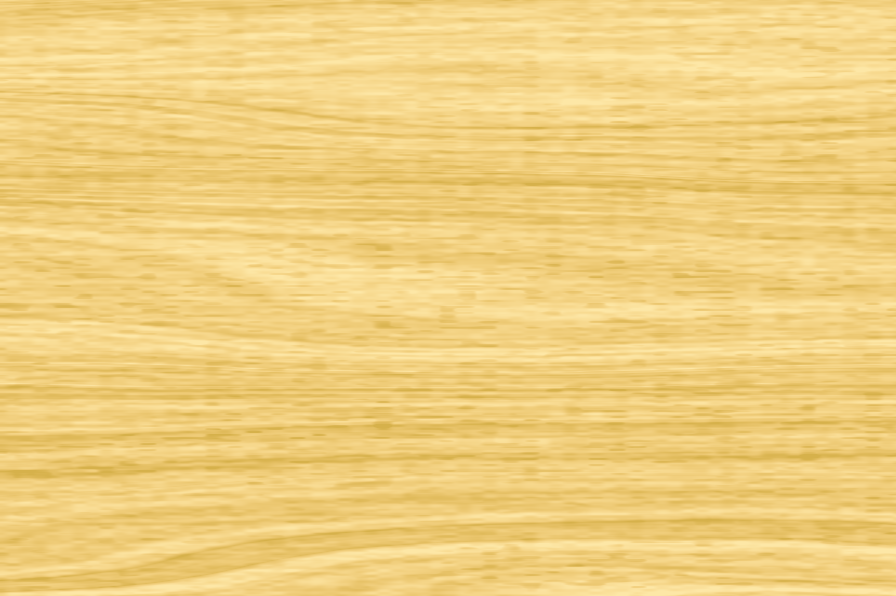
Give the GLSL for this texture, as a WebGL 2 fragment shader.

```glsl
#version 300 es
precision highp float;
// Pale golden wood with long horizontal grain. A height field bent by slow
// noise is cut into growth rings by 1D noise, so folds become long ovals;
// fine fibres and short dark pores are laid on top.
uniform vec2 u_resolution;
out vec4 fragColor;

float hash(vec2 p) {
    return fract(sin(dot(p, vec2(127.1, 311.7))) * 43758.5453);
}

// Smooth value noise from -1 to 1
float noise(vec2 p) {
    vec2 cell = floor(p), f = fract(p);
    f = f * f * f * (f * (f * 6.0 - 15.0) + 10.0);
    float low = mix(hash(cell), hash(cell + vec2(1, 0)), f.x);
    float high = mix(hash(cell + vec2(0, 1)), hash(cell + vec2(1, 1)), f.x);
    return 2.0 * mix(low, high, f.y) - 1.0;
}

// Noise along the ring axis, faded out where it gets finer than a pixel
float rings(float depth, float frequency, float seed) {
    float fade = 1.0 - smoothstep(0.6, 1.4, fwidth(depth) * frequency);
    return fade * noise(vec2(depth * frequency, seed));
}

// Thin line wherever the ring noise crosses zero
float ringLine(float depth, float frequency, float seed) {
    return pow(1.0 - abs(noise(vec2(depth * frequency, seed))), 8.0);
}

// Depth through the growth rings: height, bent slowly and then roughened
float ringDepth(vec2 p) {
    float depth = p.y + 0.085 * noise(vec2(p.x * 0.65 + 3.3, p.y * 5.5 + 7.6));
    depth += 0.022 * noise(vec2(p.x * 1.3 + 11.0, p.y * 12.0 + 2.4));
    depth += 0.003 * noise(vec2(p.x * 4.0, p.y * 26.0 + 40.0));
    return depth + 0.001 * noise(vec2(p.x * 24.0, p.y * 130.0));
}

void main() {
    vec2 p = gl_FragCoord.xy / u_resolution.y;
    float depth = ringDepth(p);

    // Growth rings from broad bands to fine lines
    float tone = 0.65 * rings(depth, 16.0, 5.0);
    tone += 0.8 * rings(depth, 40.0, 17.0);
    tone += 0.95 * rings(depth, 90.0, 29.0);
    tone += 0.9 * rings(depth, 180.0, 43.0);

    // Bright seams with darker late wood beside them
    tone += 1.7 * ringLine(depth, 17.0, 61.0);
    tone -= 1.5 * ringLine(depth + 0.01, 17.0, 61.0);
    tone -= 1.0 * ringLine(depth, 27.0, 83.0);

    // Long fibres, short flecks and a soft cloudiness
    tone += 0.75 * noise(vec2(p.x * 6.0, p.y * 190.0 + 9.0));
    tone += 0.75 * noise(vec2(p.x * 45.0, p.y * 210.0 + 70.0));
    tone += 0.2 * noise(vec2(p.x * 2.0 + 21.0, p.y * 9.0));

    // Short dark pores, denser in some streaks
    float pore = noise(vec2(p.x * 28.0 + 50.0, p.y * 200.0 + 13.0));
    float density = 0.6 + 0.4 * noise(vec2(p.x * 2.0, depth * 25.0 + 90.0));
    tone -= 1.9 * density * smoothstep(0.25, 0.85, pore);

    // Tone to colour, from ochre to cream
    tone = clamp(tone + 0.33, -2.9, 2.5);
    vec3 color = vec3(0.942, 0.807, 0.485) + tone * vec3(0.027, 0.039, 0.066);
    color.r -= 0.003 * tone * tone;
    fragColor = vec4(color, 1.0);
}
```
